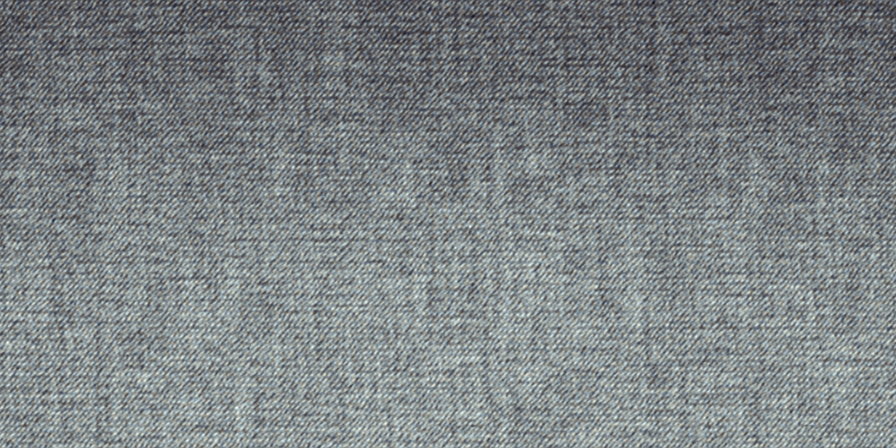
Reproduce this texture procedurally as a WebGL 1 fragment shader.

```glsl
precision highp float;
uniform vec2 u_resolution;

#define TWILL vec2(80.0, -64.0)
#define WEFT_ROWS 82.0
#define TWILL_DEPTH 0.120
#define DASH_VARIATION 0.21
#define THREAD_VARIATION 0.12
#define GRAIN 0.20
#define TINT 0.06
#define SHADOW_COLOR vec3(0.31, 0.308, 0.332)
#define LIGHT_COLOR vec3(0.74, 0.785, 0.77)

const float TAU = 6.28318;

vec2 gradientAt(vec2 cell) {
  float h = fract(sin(dot(cell, vec2(127.1, 311.7))) * 43758.55);
  return vec2(cos(h * TAU), sin(h * TAU));
}

float gradientNoise(vec2 p) {
  vec2 i = floor(p);
  vec2 f = p - i;
  vec2 w = f * f * f * (f * (f * 6.0 - 15.0) + 10.0);
  vec2 e = vec2(1.0, 0.0);
  float a = dot(gradientAt(i), f);
  float b = dot(gradientAt(i + e), f - e);
  float c = dot(gradientAt(i + e.yx), f - e.yx);
  float d = dot(gradientAt(i + e.xx), f - e.xx);
  return mix(mix(a, b, w.x), mix(c, d, w.x), w.y);
}

// Light falls off towards the top and the upper corners
float lighting(vec2 p, float aspect) {
  float side = p.x / aspect - 0.47;
  float level = mix(0.55, 0.365, smoothstep(0.3, 1.1, p.y));
  level += 0.02 * (1.0 - smoothstep(0.0, 0.5, p.y));
  return level - 0.11 * side * side + 0.025 * gradientNoise(p * 3.0 + 7.0);
}

// Diagonal ribs broken into short dashes by the weft
float weave(vec2 p) {
  float drift = 0.4 * gradientNoise(p * 9.0) + 0.35 * gradientNoise(p * 31.0);
  float rib = dot(p, TWILL) + drift;
  float row = p.y * WEFT_ROWS + 0.5 * drift;
  float ribWave = -cos(TAU * rib);
  float rowWave = -cos(TAU * row);
  float dash = gradientNoise(vec2(rib, row) + 0.37);
  return TWILL_DEPTH * (ribWave * (0.9 + 0.4 * rowWave) + 0.25 * rowWave)
       + DASH_VARIATION * dash;
}

// Uneven yarn: long warp streaks, weft lines and faint blotches
float yarn(vec2 p) {
  float warp = gradientNoise(p * vec2(75.0, 4.0) + 3.1)
             + 0.35 * gradientNoise(p * vec2(26.0, 2.0) + 9.7);
  float weft = gradientNoise(p * vec2(7.0, 80.0) + 17.3);
  return THREAD_VARIATION * (warp * 0.8 + weft)
       + 0.04 * gradientNoise(p * 18.0 + 41.0);
}

// Sparse dark knots and bright lint
float specks(vec2 p) {
  float knot = smoothstep(0.42, 0.62, gradientNoise(p * vec2(62.0, 70.0) + 53.0));
  float lint = smoothstep(0.46, 0.64, gradientNoise(p * vec2(90.0, 84.0) + 71.0));
  return 0.16 * lint - 0.18 * knot;
}

vec3 denim(vec2 p, float aspect) {
  float level = lighting(p, aspect) + weave(p) + yarn(p) + specks(p);
  level += GRAIN * gradientNoise(p * 140.0 + 23.0);
  float t = (level - SHADOW_COLOR.r) / (LIGHT_COLOR.r - SHADOW_COLOR.r);
  // Shadows between the ribs keep some light
  t = mix(t, max(t, 0.5 * t), 0.7);
  vec3 color = mix(SHADOW_COLOR, LIGHT_COLOR, t);
  color.gb += 0.010 * (1.0 - smoothstep(0.0, 0.5, abs(t - 0.5)));
  // Warm and cool fibres
  float warmth = gradientNoise(p * 88.0 + 31.0);
  return color + TINT * warmth * vec3(1.0, 0.1, -1.0);
}

void main() {
  float aspect = u_resolution.x / u_resolution.y;
  vec3 sum = vec3(0.0);
  // Supersampling keeps the fine weave smooth
  for (int j = 0; j < 3; j++) {
    for (int i = 0; i < 3; i++) {
      vec2 offset = (vec2(float(i), float(j)) - 1.0) / 3.0;
      sum += denim((gl_FragCoord.xy + offset) / u_resolution.y, aspect);
    }
  }
  gl_FragColor = vec4(clamp(sum / 9.0, 0.0, 1.0), 1.0);
}
```
